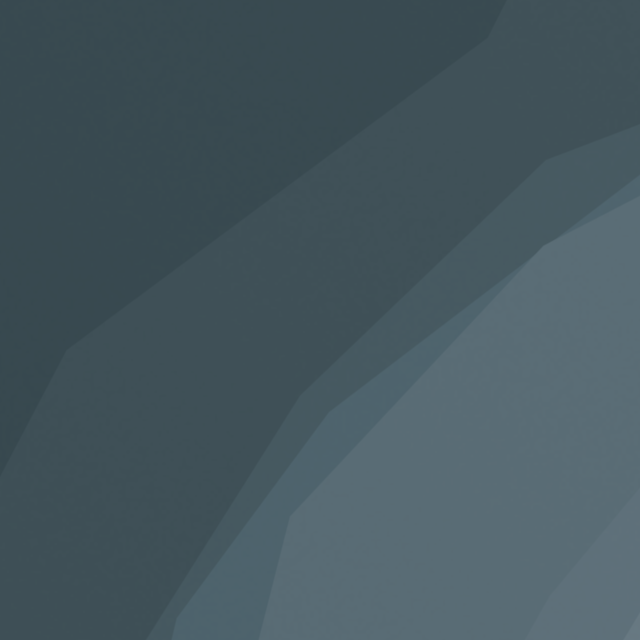
Reproduce this background procedurally as a three.js fragment shader.

```glsl
// Overlapping slate-blue facets that step lighter toward the lower right corner.
// Each facet is a region bounded by straight edges, built from signed line
// distances combined with min and max, then blended over the layers behind it.

#define EDGE_SOFTNESS 0.0018
#define GRADIENT_AMOUNT 0.010
#define GRAIN_AMOUNT 0.004
#define GRAIN_CELLS 160.0

varying vec2 vUv;

const vec3 DEEP_SLATE = vec3(0.221, 0.288, 0.314);
const vec3 DARK_SLATE = vec3(0.248, 0.315, 0.342);
const vec3 MID_SLATE  = vec3(0.276, 0.350, 0.379);
const vec3 BLUE_SLATE = vec3(0.307, 0.390, 0.427);
const vec3 PALE_SLATE = vec3(0.350, 0.424, 0.459);
const vec3 MIST       = vec3(0.369, 0.439, 0.477);
const vec3 LIGHT_MIST = vec3(0.404, 0.472, 0.508);

// Signed distance to the line a-b, positive on its right side
float edge(vec2 p, vec2 a, vec2 b) {
  vec2 along = b - a;
  vec2 rel = p - a;
  return (along.y * rel.x - along.x * rel.y) / length(along);
}

// Convex region to the right of the chain a-b-c
float facet(vec2 p, vec2 a, vec2 b, vec2 c) {
  return min(edge(p, a, b), edge(p, b, c));
}

// Convex region to the right of the chain a-b-c-d
float facet(vec2 p, vec2 a, vec2 b, vec2 c, vec2 d) {
  return min(facet(p, a, b, c), edge(p, c, d));
}

vec3 paint(vec3 under, vec3 tint, float dist) {
  return mix(under, tint, smoothstep(-EDGE_SOFTNESS, EDGE_SOFTNESS, dist));
}

float hash(vec2 cell) {
  vec3 q = fract(cell.xyx * 0.1031);
  q += dot(q, q.yzx + 33.33);
  return fract((q.x + q.y) * q.z);
}

// Smoothly interpolated value noise
float noise(vec2 p) {
  vec2 cell = floor(p);
  vec2 f = fract(p);
  f = f * f * (3.0 - 2.0 * f);
  float low = mix(hash(cell), hash(cell + vec2(1.0, 0.0)), f.x);
  float high = mix(hash(cell + vec2(0.0, 1.0)), hash(cell + 1.0), f.x);
  return mix(low, high, f.y);
}

void main() {
  vec2 p = vUv;

  // Widest facet, with an inward corner near the top
  vec2 bend = vec2(0.104, 0.453);
  vec2 notch = vec2(0.762, 0.941);
  float outer = max(edge(p, bend, notch), edge(p, notch, vec2(0.792, 1.0)));
  outer = min(outer, edge(p, vec2(0.0, 0.255), bend));

  // Convex facets, from back to front
  float second = facet(p, vec2(0.228, 0.0), vec2(0.469, 0.382),
                       vec2(0.853, 0.750), vec2(1.0, 0.806));
  float third = facet(p, vec2(0.268, 0.0), vec2(0.276, 0.034),
                      vec2(0.514, 0.356), vec2(1.0, 0.727));
  float fourth = facet(p, vec2(0.404, 0.0), vec2(0.453, 0.193),
                       vec2(0.849, 0.616), vec2(1.0, 0.694));
  float fifth = facet(p, vec2(0.820, 0.0), vec2(0.859, 0.069),
                      vec2(1.0, 0.238));
  float corner = edge(p, vec2(0.974, 0.0), vec2(1.0, 0.043));

  vec3 color = DEEP_SLATE;
  color = paint(color, DARK_SLATE, outer);
  color = paint(color, MID_SLATE, second);
  color = paint(color, BLUE_SLATE, third);
  color = paint(color, PALE_SLATE, fourth);
  color = paint(color, MIST, fifth);
  color = paint(color, LIGHT_MIST, corner);

  // Slight lift toward the upper right, plus faint grain
  color += GRADIENT_AMOUNT * (0.5 * (p.x + p.y) - 0.5);
  color += GRAIN_AMOUNT * (noise(p * GRAIN_CELLS) - 0.5);

  gl_FragColor = vec4(color, 1.0);
}
```
